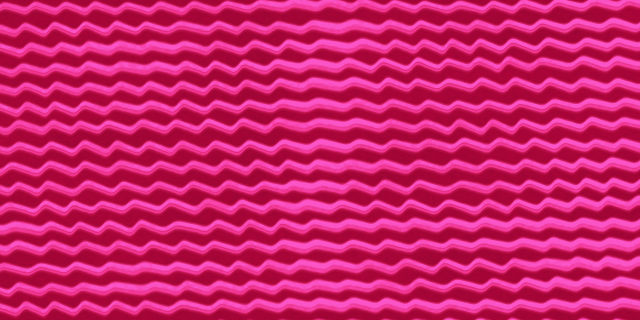
Reproduce this texture procedurally as a WebGL 2 fragment shader.

```glsl
#version 300 es
precision highp float;
// Sixteen rows of wavy, ruffled pink cords on a crimson cloth.
// Each row is a skewed sine band whose phase, height and thickness drift with
// noise; a groove, a lit crown and fine fibres shade it across its width.

uniform vec2 u_resolution;
out vec4 fragColor;

const float ROWS = 16.0;           // cords down the canvas
const float WAVES = 9.6;           // ripples per canvas height of length
const float ROW_OFFSET = 0.44;     // first cord, in row heights from the top
const float TILT = 0.1;            // rise to the right, in row heights
const float RIPPLE = 0.17;         // ripple height, in row heights
const float HALF_WIDTH = 0.2;      // half the cord, in row heights
const float SOFTNESS = 0.055;      // fuzzy cord edge, in row heights
const float FOLD_X = 1.03;         // middle of the bunched strip
const float FIBRE_SCALE = 130.0;   // fibre cells per canvas height

const vec3 CLOTH = vec3(0.66, 0.02, 0.22);
const vec3 HALO = vec3(0.75, 0.07, 0.30);
const vec3 EDGE = vec3(0.86, 0.14, 0.42);
const vec3 PINK = vec3(0.95, 0.21, 0.57);
const vec3 BRIGHT = vec3(0.97, 0.26, 0.67);
const vec3 CROWN = vec3(0.98, 0.33, 0.78);

float hash(vec2 p) {
  return fract(sin(dot(p, vec2(127.1, 311.7))) * 43758.5453);
}

float noise(vec2 p) {
  vec2 i = floor(p), f = fract(p);
  f = f * f * (3.0 - 2.0 * f);
  return mix(mix(hash(i), hash(i + vec2(1, 0)), f.x),
             mix(hash(i + vec2(0, 1)), hash(i + vec2(1, 1)), f.x), f.y);
}

// How strongly the cord is bunched: a central strip, the right side, stray spots
float bunching(float x, float row) {
  float middle = FOLD_X + 0.14 * (hash(vec2(row, 3.0)) - 0.5);
  float strip = exp(-pow((x - middle) / 0.14, 2.0));
  float side = 0.55 * smoothstep(1.55, 1.95, x);
  float stray = 0.8 * smoothstep(0.62, 0.9, noise(vec2(x * 2.2 + 5.0, row * 0.45)));
  return clamp(max(strip, side) + stray, 0.0, 1.0);
}

// Height of the cord's middle below the top, in row heights
float cordCentre(float x, float row, float bunch) {
  float drift = 0.7 * noise(vec2(x * 2.5, row * 0.6)) + 0.25 * noise(vec2(x * 6.0, row + 40.0));
  float angle = 6.2832 * (x * WAVES + drift + 0.45 * hash(vec2(row, 9.0)));
  float wave = sin(angle + 0.45 * sin(angle));
  float height = RIPPLE * mix(0.65, 1.25, noise(vec2(x * 7.0, row * 3.7)));
  float wander = 0.16 * (noise(vec2(x * 2.0 + 17.0, row * 1.3)) - 0.5);
  return row + ROW_OFFSET - TILT * x + wander - 0.05 * bunch
       - height * (1.0 - 0.4 * bunch) * wave;
}

// Colour across the cord; t runs from -1 at the lower edge to 1 at the upper
vec3 cordColour(float t, vec2 p, float row, float bunch, float fibre) {
  float patches = noise(vec2(p.x * 9.0, row * 2.3));
  float light = smoothstep(-0.7, 0.25, t) * (1.0 - 0.65 * smoothstep(0.55, 1.0, t));
  float tone = light * (0.55 + 0.45 * patches) + 0.25 * bunch + 0.1 * p.x;
  tone += 0.4 * (fibre - 0.5);
  vec3 colour = mix(PINK, BRIGHT, smoothstep(0.1, 0.6, tone));
  colour = mix(colour, CROWN, smoothstep(0.55, 1.05, tone));
  float grooveLine = exp(-pow((t + 0.3) / 0.17, 2.0));
  float groove = grooveLine * (0.35 + 0.5 * patches) * (1.0 - 0.6 * bunch);
  colour = mix(colour, EDGE, groove);
  return mix(colour, EDGE, 0.65 * smoothstep(0.7, 1.05, abs(t)));
}

void main() {
  vec2 p = gl_FragCoord.xy / u_resolution.y;
  float v = (1.0 - p.y) * ROWS;
  float blur = max(SOFTNESS, 0.7 * ROWS / u_resolution.y);
  float fibre = noise(p * FIBRE_SCALE * vec2(0.8, 1.2));

  // Cloth with a faint weave and broad shade
  float shade = 0.95 + 0.06 * noise(p * vec2(5.0, 9.0)) + 0.06 * (fibre - 0.5);
  vec3 colour = CLOTH * shade;

  // Nearest cords, each with a soft halo that spreads further below
  float nearest = floor(v - ROW_OFFSET + TILT * p.x + 0.5);
  for (int k = -1; k <= 1; k++) {
    float row = nearest + float(k);
    float bunch = bunching(p.x, row);
    float d = cordCentre(p.x, row, bunch) - v;
    float halfWidth = HALF_WIDTH + 0.065 * bunch
                    + 0.05 * (noise(vec2(p.x * 14.0, row * 5.1)) - 0.5);
    float outside = abs(d) - halfWidth + 0.025 * (fibre - 0.5);
    float reach = d < 0.0 ? 0.17 : 0.11;
    float halo = 1.0 - smoothstep(0.0, reach, outside);
    colour = mix(colour, HALO, 0.9 * halo);
    float cover = 1.0 - smoothstep(-blur, blur, outside);
    colour = mix(colour, cordColour(d / halfWidth, p, row, bunch, fibre), cover);
  }
  fragColor = vec4(colour, 1.0);
}
```
